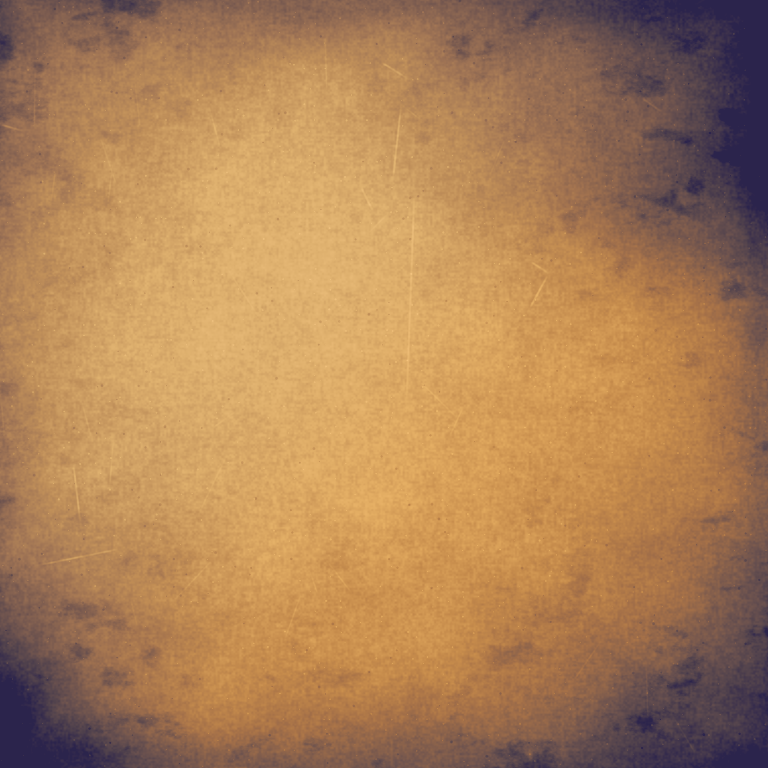
Give the GLSL for this texture, as a Shadertoy shader.

```glsl
// Aged golden parchment with indigo burnt corners, woven grain, specks and scratches.

float hash(vec2 p) {
    vec3 q = fract(vec3(p.xyx) * 0.1031);
    q += dot(q, q.yzx + 33.33);
    return fract((q.x + q.y) * q.z);
}

float valueNoise(vec2 p) {
    vec2 cell = floor(p), f = fract(p);
    f = f * f * (3.0 - 2.0 * f);
    float low = mix(hash(cell), hash(cell + vec2(1, 0)), f.x);
    float high = mix(hash(cell + vec2(0, 1)), hash(cell + vec2(1, 1)), f.x);
    return mix(low, high, f.y);
}

// Layered noise, centred on zero
float fbm(vec2 p) {
    float sum = 0.0, amp = 0.5;
    for (int i = 0; i < 6; i++) {
        sum += amp * (valueNoise(p) - 0.5);
        p = mat2(1.6, 1.2, -1.2, 1.6) * p + 17.3;
        amp *= 0.55;
    }
    return sum;
}

float blob(vec2 p, vec2 center, vec2 radius) {
    vec2 q = (p - center) / radius;
    return exp(-dot(q, q));
}

// Faded line with a soft edge
float scratch(vec2 p, vec2 a, vec2 b, float width) {
    vec2 pa = p - a, ba = b - a;
    float along = clamp(dot(pa, ba) / dot(ba, ba), 0.0, 1.0);
    float dist = length(pa - ba * along);
    float fade = smoothstep(0.0, 0.2, along) * smoothstep(1.0, 0.6, along);
    return fade * smoothstep(width, 0.0, dist);
}

// Sparse round specks, one candidate per cell
float specks(vec2 p, float scale, float density) {
    vec2 cell = floor(p * scale), f = fract(p * scale);
    vec2 center = 0.3 + 0.4 * vec2(hash(cell + 3.1), hash(cell + 8.7));
    float radius = 0.12 + 0.18 * hash(cell + 5.3);
    return step(1.0 - density, hash(cell)) * smoothstep(radius, radius * 0.3, length(f - center));
}

// Broad light and shade, 0 is indigo and 1 is gold
float shade(vec2 p) {
    float fromLight = length((p - vec2(0.36, 0.64)) * vec2(1.0, 0.9));
    vec2 border = min(p, 1.0 - p);
    float tone = 1.04 - 0.45 * pow(fromLight, 1.3);
    tone -= 0.33 * exp(-max(min(border.x, border.y), 0.0) / 0.065);
    tone -= 0.55 * blob(p, vec2(1.0, 1.0), vec2(0.40, 0.30));
    tone -= 0.60 * blob(p, vec2(0.0, 0.05), vec2(0.20, 0.20));
    tone -= 0.50 * blob(p, vec2(1.0, 0.0), vec2(0.30, 0.22));
    tone -= 0.28 * blob(p, vec2(0.0, 1.0), vec2(0.30, 0.20));
    tone -= 0.20 * blob(p, vec2(0.97, 0.73), vec2(0.20, 0.13));
    tone -= 0.17 * blob(p, vec2(0.54, 0.03), vec2(0.13, 0.07));
    return tone;
}

vec3 parchmentColor(float tone) {
    vec3 ramp[6] = vec3[6](
        vec3(0.17, 0.14, 0.30), vec3(0.32, 0.26, 0.30), vec3(0.47, 0.35, 0.31),
        vec3(0.62, 0.45, 0.33), vec3(0.75, 0.56, 0.35), vec3(0.87, 0.69, 0.43));
    float t = clamp(tone, 0.0, 1.0) * 5.0;
    int i = min(int(t), 4);
    return mix(ramp[i], ramp[i + 1], t - float(i)) + 0.35 * max(tone - 1.0, 0.0);
}

float scratches(vec2 p) {
    // Prominent marks: start.xy, end.xy
    vec4 marks[10] = vec4[10](
        vec4(0.540, 0.76, 0.528, 0.44), vec4(0.523, 0.87, 0.510, 0.75),
        vec4(0.470, 0.757, 0.487, 0.722), vec4(0.04, 0.262, 0.17, 0.288),
        vec4(0.000, 0.838, 0.035, 0.828), vec4(0.495, 0.92, 0.535, 0.895),
        vec4(0.690, 0.66, 0.718, 0.642), vec4(0.715, 0.645, 0.685, 0.59),
        vec4(0.095, 0.40, 0.107, 0.30), vec4(0.835, 0.873, 0.865, 0.852));
    float sum = 0.0;
    for (int i = 0; i < 10; i++)
        sum += 0.8 * scratch(p, marks[i].xy, marks[i].zw, 0.0024);
    // Faint scattered hairlines
    for (int i = 0; i < 28; i++) {
        float id = float(i);
        vec2 start = vec2(hash(vec2(id, 1.7)), hash(vec2(id, 6.2)));
        float angle = 1.57 + 2.2 * (hash(vec2(id, 9.4)) - 0.5);
        float len = 0.025 + 0.07 * hash(vec2(id, 4.8));
        sum += 0.35 * scratch(p, start, start + len * vec2(cos(angle), sin(angle)), 0.002);
    }
    return sum * (0.45 + 0.8 * valueNoise(p * 90.0));
}

void mainImage(out vec4 fragColor, in vec2 fragCoord) {
    vec2 p = fragCoord / iResolution.xy;

    // Stained tone with ragged shadow borders
    vec2 warp = 0.09 * vec2(fbm(p * 5.0), fbm(p * 5.0 + 41.0));
    float tone = shade(p + warp);
    float depth = clamp(1.15 - tone, 0.12, 0.7);
    tone += 0.42 * depth * fbm(p * vec2(5.0, 9.0) + 7.0);
    tone += 0.10 * fbm(p * 14.0 + 23.0);
    tone -= 0.30 * depth * smoothstep(0.08, 0.35, fbm(p * vec2(20.0, 34.0) + 61.0));

    // Woven fibres and fine grain
    float fibres = valueNoise(p * vec2(70.0, 330.0)) + valueNoise(p * vec2(310.0, 60.0) + 9.0) - 1.0;
    float grain = valueNoise(p * 390.0 + 13.0) + valueNoise(p * 210.0) - 1.0;
    tone += 0.045 * fibres + 0.075 * grain;

    // Surface wear
    tone += 0.13 * specks(p, 150.0, 0.05) - 0.14 * specks(p + 0.37, 110.0, 0.025);
    tone += 0.20 * scratches(p);

    // Warm amber towards the lower right
    vec3 color = parchmentColor(tone);
    float warmth = smoothstep(0.0, 0.55, p.x - p.y + 0.25) * smoothstep(0.3, 0.7, tone);
    color += warmth * vec3(0.025, -0.015, -0.055);
    fragColor = vec4(clamp(color, 0.0, 1.0), 1.0);
}
```
